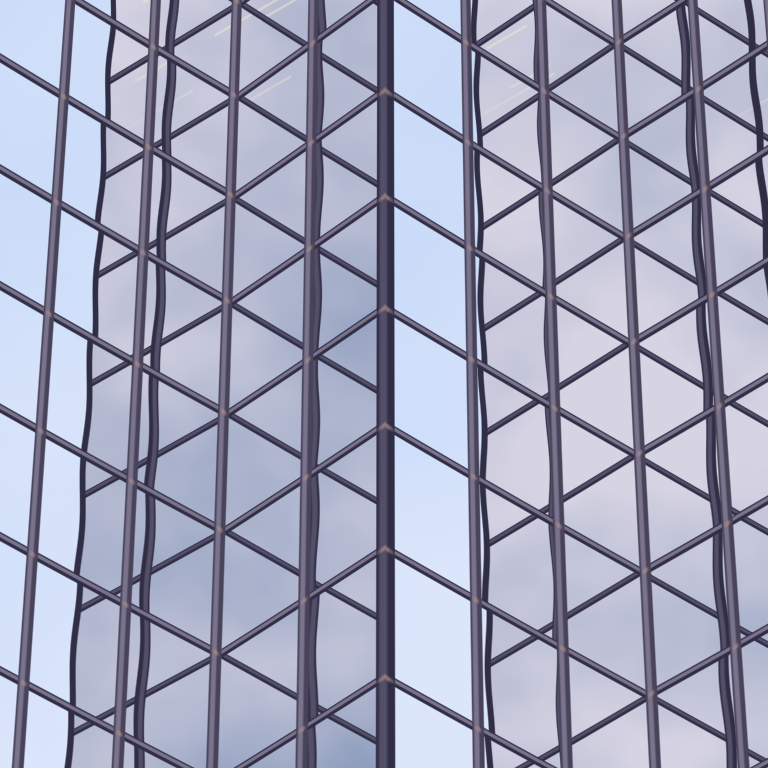
This pattern is drawn by a three.js fragment shader. Its source:

```glsl
// A folded glass tower seen from below: two faces meet at a central corner post.
// Mullions converge upward, floor bars zigzag at each fold, and the glass mirrors
// the opposite wing, so mirrored bars cross the real ones into triangles.
varying vec2 vUv;

const float CORNER_X = 0.502;
const float CONVERGE = 0.167;                      // widening from top to bottom
const vec3 FLOORS = vec3(0.1263, 0.00378, -0.0039); // step, growth, start
const vec3 BAYS_LEFT = vec3(0.091, 0.0029, 0.0);
const vec3 BAYS_RIGHT = vec3(0.098, 0.0001, 0.006);
const vec4 FOLD_LEFT = vec4(0.189, 0.737, 0.59, 0.63); // place, inner, outer, mirror slope
const vec4 FOLD_RIGHT = vec4(0.297, 0.645, 0.62, 0.66);
const float POST_HALF = 0.0108;
const float MULLION_HALF = 0.0066;
const float BAR_HALF = 0.0050;
const float MIRROR_BAR_HALF = 0.0041;
const float EDGE = 0.0011;
const float WOBBLE = 0.0035;

const vec3 SKY_LOW = vec3(0.86, 0.90, 0.985);
const vec3 SKY_HIGH = vec3(0.79, 0.86, 0.975);
const vec3 CLOUD = vec3(0.84, 0.83, 0.89);
const vec3 HAZE = vec3(0.55, 0.61, 0.74);
const vec3 FRAME_DARK = vec3(0.19, 0.18, 0.27);
const vec3 FRAME_MID = vec3(0.33, 0.31, 0.41);
const vec3 FRAME_LIGHT = vec3(0.48, 0.45, 0.55);
const vec3 GLINT = vec3(0.66, 0.54, 0.52);
const vec3 LAMP = vec3(0.94, 0.90, 0.80);

float hash(vec2 p) {
  return fract(sin(dot(p, vec2(127.1, 311.7))) * 43758.55);
}

float gradientDot(vec2 cell, vec2 f) {
  float a = 6.2832 * hash(cell);
  return dot(vec2(cos(a), sin(a)), f);
}

float gradientNoise(vec2 p) {
  vec2 i = floor(p), f = fract(p), s = f * f * f * (f * (f * 6.0 - 15.0) + 10.0);
  vec2 e = vec2(1.0, 0.0);
  return mix(mix(gradientDot(i, f), gradientDot(i + e.xy, f - e.xy), s.x),
             mix(gradientDot(i + e.yx, f - e.yx), gradientDot(i + e.xx, f - e.xx), s.x), s.y);
}

float clouds(vec2 p) {
  float sum = 0.0, gain = 1.0;
  for (int i = 0; i < 4; i++) {
    sum += gain * gradientNoise(p);
    p = p * 2.03 + 7.3;
    gain *= 0.5;
  }
  return sum;
}

// Quadratic spacing: position of line n, and its inverse
float linePos(float n, vec3 q) { return q.z + n * (q.x + n * q.y); }
float lineIndex(float x, vec3 q) {
  return (sqrt(max(q.x * q.x + 4.0 * q.y * (x - q.z), 0.0)) - q.x) / (2.0 * q.y);
}
float nearestLine(float x, vec3 q) {
  return x - linePos(floor(lineIndex(x, q) + 0.5), q);
}

float stripe(float d, float halfWidth) {
  return 1.0 - smoothstep(halfWidth - EDGE, halfWidth + EDGE, abs(d));
}

// A metal profile with dark flanks and an off-centre lit ridge
vec3 addProfile(vec3 base, float d, float halfWidth, vec3 flank, vec3 ridge) {
  float lit = 1.0 - smoothstep(0.2, 0.65, abs(d / halfWidth + 0.25));
  return mix(base, mix(flank, ridge, lit), stripe(d, halfWidth));
}

void main() {
  // Undo the upward convergence; y runs down from the top
  float y = 1.0 - vUv.y;
  float u = (vUv.x - CORNER_X) / (1.0 + CONVERGE * y);
  float side = u < 0.0 ? -1.0 : 1.0;
  float x = abs(u);
  bool isLeft = side < 0.0;
  vec3 bays = isLeft ? BAYS_LEFT : BAYS_RIGHT;
  vec4 fold = isLeft ? FOLD_LEFT : FOLD_RIGHT;

  // Real and mirrored floor heights
  float foldDrop = fold.y * (fold.x - 0.0125);
  float away = x - fold.x;
  float level = y - foldDrop + (away < 0.0 ? -fold.y : fold.z) * away;
  float storey = lineIndex(level, FLOORS);
  float bay = lineIndex(x, bays);
  vec2 pane = vec2(floor(bay) * side, floor(storey));
  float jog = hash(pane) - 0.5;
  float mirrorLevel = y - foldDrop - fold.w * abs(away) + 0.004 * jog;

  // Each pane bends what it mirrors
  float bend = WOBBLE * (0.8 * jog + 0.5 * sin(6.2832 * fract(storey) + 5.0 * jog));
  float mx = x + bend;
  float skyEdge = isLeft ? 0.355 : 0.117;
  float mirrored = smoothstep(-EDGE, EDGE, (mx - skyEdge) * side);

  // Glass: open sky or the mirrored wing under cloud
  vec3 sky = mix(SKY_HIGH, SKY_LOW, clamp(y + 0.5 * clouds(vUv * 2.5), 0.0, 1.0));
  float cover = (isLeft ? 0.72 - 0.42 * y : 0.88 - 0.16 * y)
              + 0.55 * clouds(vUv * vec2(3.0, 3.6) + 0.08 * jog + 4.0) + 0.08 * jog;
  vec3 wing = mix(HAZE, CLOUD, clamp(cover, 0.0, 1.0));

  // Faint rows of lamps behind the upper panes
  vec2 row = vec2(dot(vUv, vec2(0.87, 0.5)) / 0.06, dot(vUv, vec2(-0.5, 0.87)) / 0.012);
  float lamp = step(0.93, hash(floor(row))) * stripe((fract(row.y) - 0.5) * 0.012, 0.0015);
  wing = mix(wing, LAMP, 0.55 * lamp * smoothstep(0.78, 0.95, vUv.y));

  // Mirrored bars and posts
  wing = addProfile(wing, nearestLine(mirrorLevel, FLOORS) * 0.86, MIRROR_BAR_HALF, FRAME_DARK, FRAME_MID);
  float nearPost = mx - (isLeft ? 0.086 : 0.197);
  float farPost = mx - (isLeft ? 0.276 : 0.386);
  wing = addProfile(wing, nearPost, isLeft ? 0.0075 : 0.004, FRAME_DARK, FRAME_MID);
  wing = addProfile(wing, farPost, 0.006, FRAME_DARK, FRAME_MID);
  wing = mix(wing, FRAME_DARK, stripe(mx - 0.472, 0.0045) * step(0.0, side));
  vec3 color = mix(sky, wing, mirrored);
  color = mix(color, FRAME_DARK, stripe(mx - skyEdge, 0.0035));

  // Real floor bars, mullions, joints and corner post
  float barD = nearestLine(level, FLOORS);
  float mullionD = (x - linePos(max(floor(bay + 0.5), 1.0), bays)) * side;
  color = addProfile(color, barD * 0.86, BAR_HALF, FRAME_DARK, FRAME_LIGHT);
  color = addProfile(color, mullionD, MULLION_HALF, FRAME_MID * 0.85, FRAME_LIGHT);
  color = addProfile(color, u, POST_HALF, FRAME_DARK, FRAME_MID);
  float joint = length(vec2(x < 0.03 ? u * 0.4 : mullionD, barD));
  color = mix(color, GLINT, 0.7 * (1.0 - smoothstep(0.001, 0.0055, joint)));

  gl_FragColor = vec4(color, 1.0);
}
```
